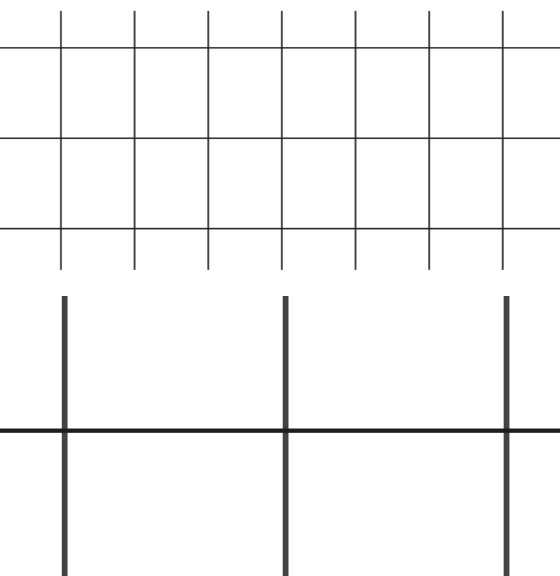
Top: the whole. Bottom: its middle third, enlarged.
Give the GLSL for this pattern, as a Shadertoy shader.

```glsl
// Plain grid of thin dark rules on white: seven grey uprights that stop short
// of the top and bottom edges, crossed by three darker full-width rules.
// Each family is one repeated line, smoothed by box-filter coverage.

// Lengths are in units of the canvas height.
#define CELL vec2(0.2630, 0.3229)
#define ANCHOR vec2(0.2177, 0.5063)
#define UPRIGHT_WIDTH 0.0068
#define RULE_WIDTH 0.0052
#define UPRIGHT_BOTTOM 0.036
#define UPRIGHT_TOP 0.961
#define SOFTNESS 1.25
#define PAPER vec3(1.0)
#define UPRIGHT_INK vec3(0.27, 0.26, 0.26)
#define RULE_INK vec3(0.12, 0.11, 0.11)

// Share of a filter window, centred at x, that lies between lo and hi.
float coverage(float x, float lo, float hi, float window) {
    float left = max(x - 0.5 * window, lo);
    float right = min(x + 0.5 * window, hi);
    return max(right - left, 0.0) / window;
}

// Signed distance to the nearest grid line along each axis.
vec2 nearestLine(vec2 p) {
    return (fract((p - ANCHOR) / CELL + 0.5) - 0.5) * CELL;
}

void mainImage(out vec4 fragColor, in vec2 fragCoord) {
    vec2 p = fragCoord / iResolution.y;
    float window = SOFTNESS / iResolution.y;
    vec2 offset = nearestLine(p);

    // Uprights, clipped at both ends
    float upright = coverage(offset.x, -0.5 * UPRIGHT_WIDTH, 0.5 * UPRIGHT_WIDTH, window);
    upright *= coverage(p.y, UPRIGHT_BOTTOM, UPRIGHT_TOP, window);

    // Horizontal rules, edge to edge
    float rule = coverage(offset.y, -0.5 * RULE_WIDTH, 0.5 * RULE_WIDTH, window);

    // Darker rules lie over the uprights
    vec3 color = mix(PAPER, UPRIGHT_INK, upright);
    color = mix(color, RULE_INK, rule);
    fragColor = vec4(color, 1.0);
}
```
